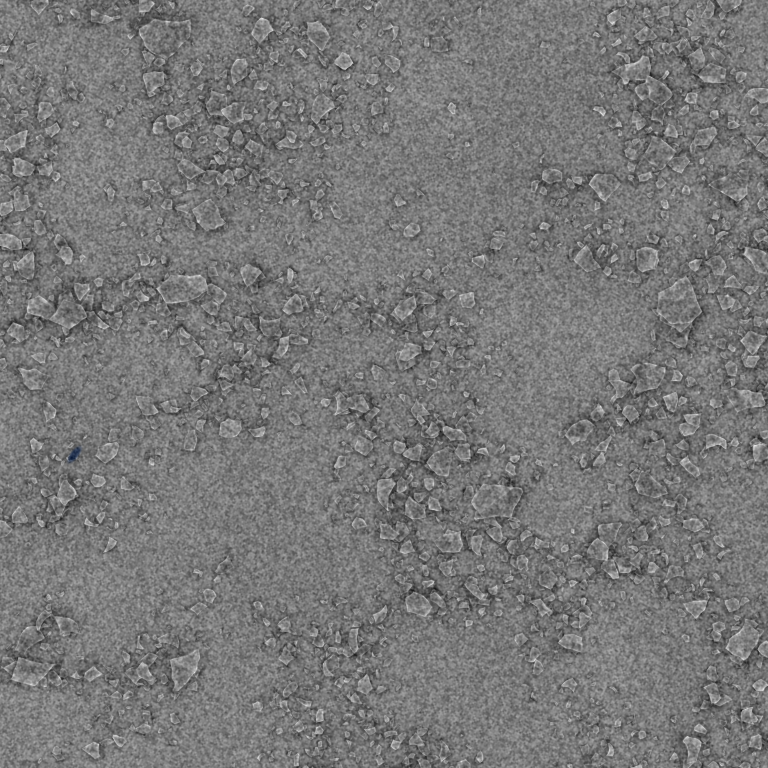
A WebGL 2 fragment shader for this texture:

```glsl
#version 300 es
precision highp float;
// Grey micrograph of broken mineral shards scattered over a grainy flat bed.

uniform vec2 u_resolution;
out vec4 fragColor;

const int   LAYERS = 6;              // from fine debris up to large shards
const int   SIDES = 6;               // cutting planes per shard
const float FINEST_CELLS = 62.0;     // grid cells per side in the finest layer
const float LAYER_RATIO = 0.76;
const vec2  CHANCE = vec2(0.74, 0.40);    // shard chance, finest and coarsest layer
const vec2  HALF_LENGTH = vec2(0.24, 0.5); // in cells
const float REACH = 1.35;            // longest corner, in half lengths
const float SHADOW_REACH = 0.3;      // in cells
const float SHADOW_DEPTH = 0.34;
const float BED_TONE = 0.492;
const float BODY_TONE = 0.465;
const float RIM_GAIN = 0.19;
const float RIM_WIDTH = 0.0017;
const float GRAIN_GAIN = 0.34;
const vec2  PIT_CENTRE = vec2(0.097, 0.408);
const vec3  PIT_COLOR = vec3(0.10, 0.17, 0.30);
const float TAU = 6.2831853;

// Integer hash giving three values in 0..1
vec3 hash3(vec3 key) {
  uvec3 v = uvec3(ivec3(key)) * 1664525u + 1013904223u;
  v.x += v.y * v.z; v.y += v.z * v.x; v.z += v.x * v.y;
  v ^= v >> 16u;
  v.x += v.y * v.z; v.y += v.z * v.x; v.z += v.x * v.y;
  return vec3(v >> 8u) / 16777216.0;
}

float noise(vec2 p, float seed) {
  vec2 i = floor(p), f = fract(p);
  f = f * f * (3.0 - 2.0 * f);
  float a = hash3(vec3(i, seed)).x;
  float b = hash3(vec3(i + vec2(1, 0), seed)).x;
  float c = hash3(vec3(i + vec2(0, 1), seed)).x;
  float d = hash3(vec3(i + vec2(1, 1), seed)).x;
  return mix(mix(a, b, f.x), mix(c, d, f.x), f.y);
}

mat2 rotation(float angle) {
  float c = cos(angle), s = sin(angle);
  return mat2(c, s, -s, c);
}

// Distance to a bent, elongated, randomly cut polygon
float shardDistance(vec2 p, float radius, float aspect, float bend, vec3 key) {
  float d = length(p) - REACH * radius;
  p.y += bend * (p.x * p.x / radius - 0.3 * radius);
  for (int k = 0; k < SIDES; k++) {
    vec3 h = hash3(key + vec3(0, 0, k));
    float angle = (float(k) + 0.9 * h.x) * TAU / float(SIDES);
    vec2 normal = vec2(cos(angle), sin(angle));
    float support = length(normal * vec2(1.0, 1.0 / aspect));
    d = max(d, dot(p, normal) - radius * support * mix(0.5, 1.05, h.y));
  }
  return d;
}

// How crowded the bed is at a point
float crowding(vec2 p) {
  float n = 0.55 * noise(p * 7.0, 901.0) + 0.45 * noise(p * 15.0, 902.0);
  return smoothstep(0.26, 0.62, n);
}

// Paints one grid layer of shards over a tone
float paintLayer(float tone, vec2 uv, int layer, float rough, float edgeWarp) {
  float t = float(layer) / float(LAYERS - 1);
  float cells = floor(FINEST_CELLS * pow(LAYER_RATIO, float(layer)));
  float size = 1.0 / cells, aa = 0.8 / u_resolution.y;
  float shadowReach = SHADOW_REACH * size;
  vec2 home = floor(uv * cells);
  for (int n = 0; n < 9; n++) {
    vec2 cell = home + vec2(n % 3 - 1, n / 3 - 1);
    vec3 key = vec3(cell, 40 * layer);
    vec3 place = hash3(key), form = hash3(key + vec3(0, 0, 1)), look = hash3(key + vec3(0, 0, 2));
    vec2 centre = (cell + place.xy) * size;
    float radius = size * mix(HALF_LENGTH.x, HALF_LENGTH.y, form.x * form.x);
    vec2 offset = uv - centre;
    if (length(offset) > REACH * radius + shadowReach) continue;
    if (place.z > mix(CHANCE.x, CHANCE.y, t) * crowding(centre)) continue;

    vec2 p = rotation(TAU * form.z) * offset;
    float aspect = 1.0 + mix(3.6, 1.6, t) * form.y * form.y;
    float d = shardDistance(p, radius, aspect, (look.x - 0.5) * 0.9, key + vec3(0, 0, 3));
    d += edgeWarp * min(1.0, radius * 60.0);

    // Uneven shadow on the bed
    float side = 0.5 + 0.5 * dot(offset / (length(offset) + 1e-5), rotation(TAU * look.y)[0]);
    float fade = clamp(1.0 - max(d, 0.0) / shadowReach, 0.0, 1.0);
    tone *= 1.0 - SHADOW_DEPTH * fade * fade * mix(0.35, 1.0, side);

    // Two facets, speckle and a bright broken rim
    float ridge = dot(p, rotation(TAU * look.z)[0]) - 0.2 * radius;
    float body = BODY_TONE + 0.07 * (look.x - 0.5) + 0.13 * rough;
    body += 0.035 * t * (smoothstep(-aa, aa, ridge) * 2.0 - 1.0);
    body += 0.07 * t * exp(-abs(ridge) / RIM_WIDTH);
    body += RIM_GAIN * (0.85 + 0.9 * rough) * exp(-abs(d + RIM_WIDTH * 0.6) / RIM_WIDTH);
    float cover = (1.0 - smoothstep(-aa, aa, d)) * mix(0.75, 1.0, min(1.0, 3.0 * t));
    tone = mix(tone, body, cover);
  }
  return tone;
}

void main() {
  vec2 uv = gl_FragCoord.xy / u_resolution.y;
  float rough = noise(uv * 170.0, 903.0) - 0.5;
  float edgeWarp = 0.0030 * (noise(uv * 110.0, 904.0) - 0.5);

  // Bed with soft tonal drift
  float tone = BED_TONE + 0.05 * (noise(uv * 9.0, 905.0) - 0.5) + 0.03 * rough;
  for (int layer = 0; layer < LAYERS; layer++) tone = paintLayer(tone, uv, layer, rough, edgeWarp);

  // Fine sensor grain over everything
  float grain = 0.55 * noise(rotation(0.5) * uv * 430.0, 906.0)
              + 0.45 * noise(rotation(1.2) * uv * 330.0, 907.0) - 0.5;
  vec3 color = vec3(tone + GRAIN_GAIN * grain);

  // One small dark bluish pit
  vec2 q = rotation(-0.9) * (uv - PIT_CENTRE);
  float pit = 1.0 - smoothstep(0.4, 1.0, length(q / vec2(0.017, 0.007)));
  color = mix(color, PIT_COLOR + 0.3 * grain, 0.85 * pit);

  fragColor = vec4(clamp(color, 0.0, 1.0), 1.0);
}
```
